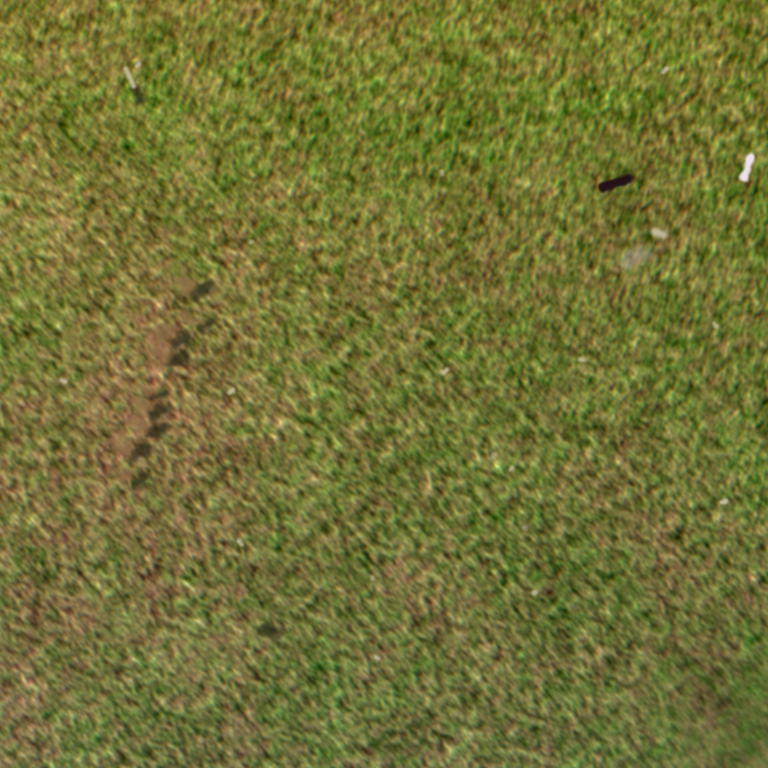
A three.js fragment shader for this texture:

```glsl
// Sunlit, slightly soft-focus lawn with dry patches, soil clods and litter.
// Stretched gradient noise forms the blades; two colour axes (light and
// dryness) tint them, and capsule distances place the loose debris.
varying vec2 vUv;

const vec3 OLIVE = vec3(0.44, 0.447, 0.212);
const vec3 LIGHT_AXIS = vec3(0.108, 0.105, 0.078);
const vec3 DRY_AXIS = vec3(0.046, -0.016, 0.028);
const vec3 SOIL = vec3(0.50, 0.38, 0.26);
const vec3 SHADOW = vec3(0.17, 0.17, 0.10);
const vec3 PALE = vec3(0.80, 0.76, 0.66);
const vec3 BARK = vec3(0.13, 0.05, 0.10);

vec2 hash2(vec2 p) {
  vec3 q = fract(vec3(p.xyx) * vec3(0.1031, 0.1030, 0.0973));
  q += dot(q, q.yzx + 33.33);
  return fract((q.xx + q.yz) * q.zy);
}

float cornerSlope(vec2 cell, vec2 corner, vec2 f) {
  return dot(hash2(cell + corner) * 2.0 - 1.0, f - corner);
}

float gradientNoise(vec2 p) {
  vec2 i = floor(p);
  vec2 f = p - i;
  vec2 u = f * f * f * (f * (f * 6.0 - 15.0) + 10.0);
  float low = mix(cornerSlope(i, vec2(0.0), f), cornerSlope(i, vec2(1.0, 0.0), f), u.x);
  float high = mix(cornerSlope(i, vec2(0.0, 1.0), f), cornerSlope(i, vec2(1.0), f), u.x);
  return mix(low, high, u.y);
}

// Two octaves of grain stretched along the given direction
float blades(vec2 p, float angle) {
  float c = cos(angle);
  float s = sin(angle);
  vec2 q = vec2(c * p.x + s * p.y, c * p.y - s * p.x) + 7.0;
  return gradientNoise(q * vec2(58.0, 104.0))
       + 0.65 * gradientNoise(q * vec2(118.0, 190.0) + 31.7);
}

// Blades lean right-down at lower left and stand up at upper right
float turf(vec2 p, float upright) {
  float leaning = blades(p, -0.85) * (1.0 - upright);
  float standing = blades(p, 1.25) * upright;
  return (leaning + standing) / length(vec2(upright, 1.0 - upright));
}

float capsule(vec2 p, vec2 a, vec2 b, float radius) {
  vec2 ab = b - a;
  float t = clamp(dot(p - a, ab) / dot(ab, ab), 0.0, 1.0);
  return length(p - a - ab * t) - radius;
}

vec3 paint(vec3 base, vec3 tint, float dist, float softness, float opacity) {
  return mix(base, tint, opacity * (1.0 - smoothstep(-softness, softness, dist)));
}

vec3 lawn(vec2 p) {
  // Broad patches of light and dryness
  float patches = 0.8 * gradientNoise(p * 9.0 + 3.1) + 1.1 * gradientNoise(p * 25.0 + 11.4);
  float dryness = 1.5 * gradientNoise(p * 5.0 + 17.3)
                + 1.6 * gradientNoise(p * 18.0 + 5.9)
                + 2.5 * gradientNoise(p * 62.0 + 43.2);
  float bareSoil = exp(-dot((p - vec2(0.18, 0.46)) * vec2(7.0, 4.0),
                            (p - vec2(0.18, 0.46)) * vec2(7.0, 4.0)));
  dryness += 1.1 * bareSoil + 0.35 * (0.4 - p.x);

  // Each channel samples the blades a little apart, as lens fringing
  float upright = smoothstep(0.55, 1.35, 0.6 * p.x + p.y);
  vec2 fringe = vec2(0.0011, -0.0008);
  vec3 grain = vec3(turf(p + fringe, upright), turf(p, upright), turf(p - fringe, upright));
  float cornerBlur = 1.0 - smoothstep(0.0, 0.3, distance(p, vec2(1.0, 0.0)));
  vec3 light = grain * 3.1 * (1.0 - 0.6 * cornerBlur) + patches;
  vec3 glint = max(light - 1.1, 0.0);
  light += 0.22 * glint * glint;
  light += 0.35 * (0.5 - p.x) + 0.25 * (p.y - 0.5);

  vec3 sunTint = vec3(0.025, 0.018, -0.075) * (p.y - 0.45);
  return OLIVE + light * LIGHT_AXIS + dryness * DRY_AXIS + sunTint;
}

vec3 addClods(vec3 color, vec2 p, float ragged) {
  for (int i = 0; i < 9; i++) {
    float n = float(i);
    vec2 r = hash2(vec2(n, 4.0));
    vec2 center = vec2(0.14 + 0.012 * n + 0.03 * r.x, 0.37 + 0.03 * n + 0.02 * r.y);
    float size = mix(0.004, 0.010, r.y);
    vec2 shade = center + vec2(0.011, -0.009);
    color = paint(color, SHADOW, capsule(p, shade, shade + vec2(0.012, 0.006), size) + ragged, 0.006, 0.7);
    color = paint(color, SOIL * 1.15, capsule(p, center, center + vec2(-0.01, 0.006), size) + ragged, 0.006, 0.7);
  }
  return color;
}

vec3 addFlecks(vec3 color, vec2 p, float ragged) {
  for (int i = 0; i < 18; i++) {
    vec2 center = hash2(vec2(float(i) + 2.0, 19.0));
    vec2 r = hash2(vec2(float(i), 57.0));
    vec2 reach = (r - 0.5) * 0.010;
    color = paint(color, PALE, capsule(p, center, center + reach, 0.0025) + ragged * 0.4, 0.003, 0.4 + 0.5 * r.x);
  }
  return color;
}

void main() {
  vec2 p = vUv;
  float ragged = 0.009 * gradientNoise(p * 85.0 + 9.0);
  vec3 color = addFlecks(addClods(lawn(p), p, ragged), p, ragged);

  // Larger litter: twig, chip, pebble, straw with its shade, dark hole
  color = paint(color, BARK, capsule(p, vec2(0.786, 0.756), vec2(0.817, 0.767), 0.006) + ragged * 0.4, 0.003, 0.95);
  color = paint(color, vec3(0.96, 0.90, 0.95), capsule(p, vec2(0.969, 0.768), vec2(0.977, 0.795), 0.005) + ragged * 0.5, 0.003, 0.95);
  color = paint(color, PALE, capsule(p, vec2(0.853, 0.698), vec2(0.864, 0.694), 0.005), 0.004, 0.85);
  color = paint(color, PALE * 0.9, capsule(p, vec2(0.815, 0.66), vec2(0.84, 0.67), 0.009) + ragged, 0.009, 0.6);
  color = paint(color, SHADOW, capsule(p, vec2(0.176, 0.885), vec2(0.182, 0.87), 0.005), 0.005, 0.8);
  color = paint(color, PALE, capsule(p, vec2(0.164, 0.91), vec2(0.174, 0.888), 0.003), 0.003, 0.85);
  color = paint(color, SHADOW, capsule(p, vec2(0.347, 0.18), vec2(0.357, 0.178), 0.008) + ragged, 0.007, 0.75);
  gl_FragColor = vec4(clamp(color, 0.0, 1.0), 1.0);
}
```
